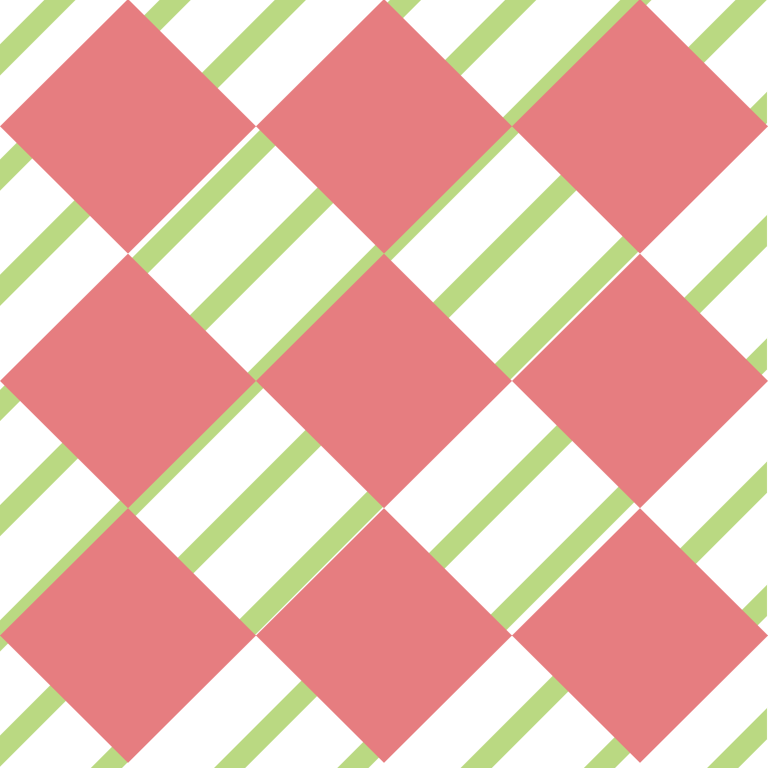
A WebGL 2 fragment shader for this pattern:

```glsl
#version 300 es
precision highp float;
// Three by three grid of touching pink diamonds over white ground with green
// diagonal stripes. Diamonds are a folded-cell distance; the stripes repeat along
// the falling diagonal, with a wider pitch beyond the middle stripe.

uniform vec2 u_resolution;
out vec4 fragColor;

const vec3 GROUND = vec3(1.0);
const vec3 STRIPE_GREEN = vec3(0.73, 0.85, 0.51);
const vec3 DIAMOND_PINK = vec3(0.90, 0.49, 0.50);

const vec2 GRID_COUNT = vec2(3.0, 3.0);
const vec2 CELL_SIZE = vec2(0.33333, 0.3315);
const vec2 FIRST_CENTER = vec2(0.16667, 0.1645);  // measured from the upper left

const float MIDDLE_STRIPE = 0.978;       // diagonal coordinate x + depth
const float PITCH_BEFORE = 0.150;
const float PITCH_AFTER = 0.1605;
const float STRIPE_HALF_WIDTH = 0.0203;
const float RIGHT_MARGIN = 0.0013;       // thin strip the stripes leave bare
const float EDGE_SOFTNESS = 0.7;         // half the blend width, in pixels

// Signed distance to the diamond filling the nearest grid cell.
float diamondDistance(vec2 p) {
    vec2 cell = clamp(round((p - FIRST_CENTER) / CELL_SIZE), vec2(0.0), GRID_COUNT - 1.0);
    vec2 halfSize = 0.5 * CELL_SIZE;
    vec2 offset = abs(p - FIRST_CENTER - cell * CELL_SIZE);
    return (dot(offset, halfSize.yx) - halfSize.x * halfSize.y) / length(halfSize);
}

// Signed distance to the nearest diagonal stripe.
float stripeDistance(vec2 p) {
    float along = p.x + p.y - MIDDLE_STRIPE;
    float pitch = along < 0.0 ? PITCH_BEFORE : PITCH_AFTER;
    float fromCenter = abs(along - pitch * round(along / pitch));
    return (fromCenter - STRIPE_HALF_WIDTH) * inversesqrt(2.0);
}

float coverage(float signedDistance, float pixel) {
    float blend = EDGE_SOFTNESS * pixel;
    return 1.0 - smoothstep(-blend, blend, signedDistance);
}

void main() {
    vec2 uv = gl_FragCoord.xy / u_resolution;
    vec2 p = vec2(uv.x, 1.0 - uv.y);  // depth grows downward
    float pixel = 1.0 / min(u_resolution.x, u_resolution.y);

    // Stripes, cut off at the right margin, then diamonds on top
    float stripe = max(stripeDistance(p), p.x - (1.0 - RIGHT_MARGIN));
    vec3 color = mix(GROUND, STRIPE_GREEN, coverage(stripe, pixel));
    color = mix(color, DIAMOND_PINK, coverage(diamondDistance(p), pixel));

    fragColor = vec4(color, 1.0);
}
```
